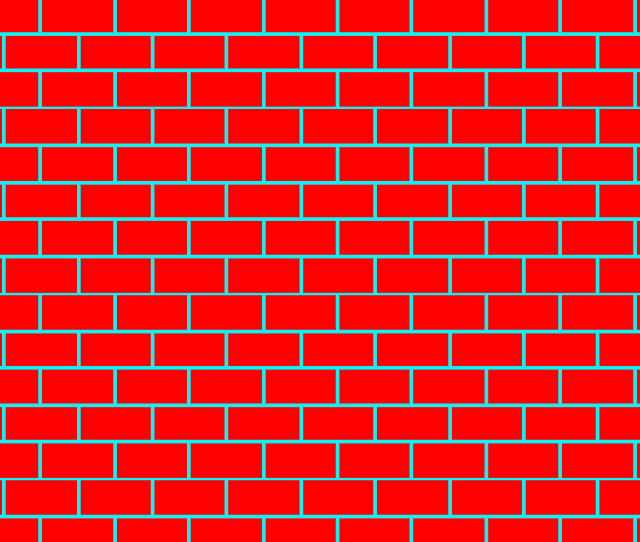
Write a Shadertoy shader that draws this pattern.

```glsl
#define CANVAS_WIDTH 512.0
#define TILE 59.4
#define HALF_TILE 29.3
#define FIRST_JOINT vec2(3.65, 27.55)
#define JOINT_NUDGE vec2(0.08, 0.26)
#define JOINT_WIDTH 2.95
#define THIN_JOINT_WIDTH 1.9
#define BRICK_COLOR vec3(1.0, 0.0, 0.0)
#define MORTAR_COLOR vec3(0.05, 0.95, 0.95)

// Joint centre, snapped to whole canvas units for slightly uneven spacing
float jointCentre(float tile, float start, float nudge) {
    return floor(tile * TILE + start) + nudge;
}

// Antialiased coverage of a straight band
float bandCoverage(float offset, float width, float pixel) {
    return clamp((0.5 * width - abs(offset)) / pixel + 0.5, 0.0, 1.0);
}

void mainImage(out vec4 fragColor, in vec2 fragCoord) {
    // Canvas units, measured from the top left
    float pixel = CANVAS_WIDTH / iResolution.x;
    vec2 pos = vec2(fragCoord.x, iResolution.y - fragCoord.y) * pixel;

    // Nearest bed joint; every fifth one is thinner
    float bed = round((pos.y - FIRST_JOINT.y) / (0.5 * TILE));
    float bedStart = FIRST_JOINT.y + HALF_TILE * mod(bed, 2.0);
    float bedOffset = pos.y - jointCentre(floor(0.5 * bed), bedStart, JOINT_NUDGE.y);
    float bedWidth = mod(bed, 5.0) == 2.0 ? THIN_JOINT_WIDTH : JOINT_WIDTH;

    // Nearest upright joint, staggered on alternate courses
    float course = bedOffset > 0.0 ? bed : bed - 1.0;
    float uprightStart = FIRST_JOINT.x + HALF_TILE * mod(course, 2.0);
    float upright = round((pos.x - uprightStart + 0.5) / TILE);
    float uprightOffset = pos.x - jointCentre(upright, uprightStart, JOINT_NUDGE.x);

    float mortar = max(bandCoverage(bedOffset, bedWidth, pixel),
                       bandCoverage(uprightOffset, JOINT_WIDTH, pixel));
    fragColor = vec4(mix(BRICK_COLOR, MORTAR_COLOR, mortar), 1.0);
}
```
